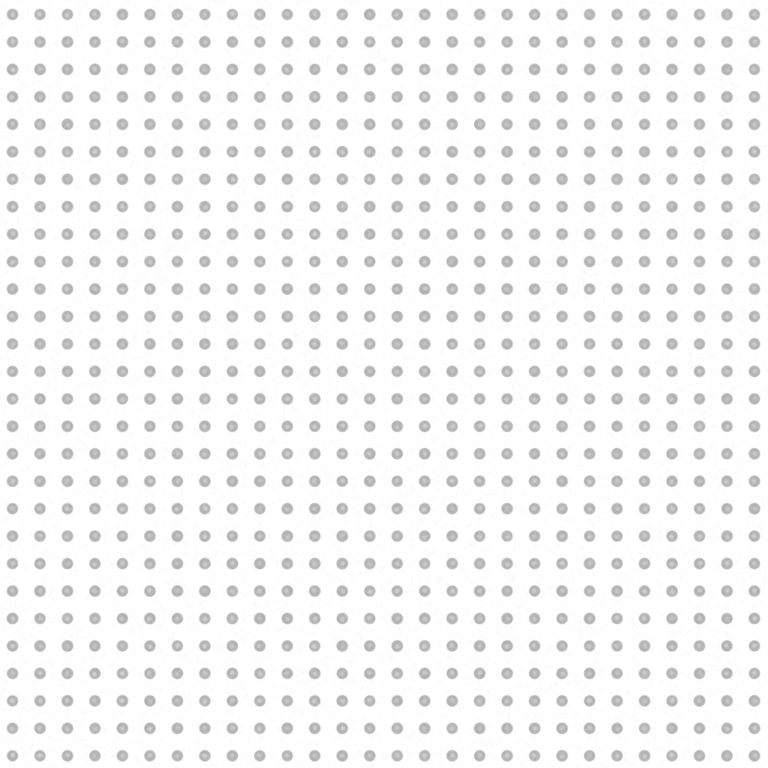
Give the GLSL for this pattern, as a three.js fragment shader.

```glsl
// A square grid of 28 by 28 small soft grey dots on white.
// Each dot is a distance-based disc with a paler core whose place and strength
// vary by hash; faint value noise speckles the paper and mottles the dots.

varying vec2 vUv;

const vec2 FIRST_DOT = vec2(0.0163, 0.0159);   // centre of the lower left dot
const vec2 PITCH = vec2(0.03578, 0.03575);     // spacing across and up
const float DOT_RADIUS = 0.0074;
const float EDGE_SOFTNESS = 0.0014;
const float CORE_RADIUS = 0.0044;
const float CORE_DRIFT = 0.0016;
const float RADIUS_VARIATION = 0.0003;
const float GRAIN_SCALE = 300.0;
const float DOT_GRAIN = 0.045;
const float PAPER_GRAIN = 0.018;
const vec3 PAPER = vec3(1.0);
const vec3 RIM_GREY = vec3(0.71);
const vec3 CORE_GREY = vec3(0.81);

float hash(vec2 p) {
  return fract(sin(dot(p, vec2(127.1, 311.7))) * 43758.5453);
}

float valueNoise(vec2 p) {
  vec2 cell = floor(p);
  vec2 f = fract(p);
  f = f * f * (3.0 - 2.0 * f);
  float low = mix(hash(cell), hash(cell + vec2(1.0, 0.0)), f.x);
  float high = mix(hash(cell + vec2(0.0, 1.0)), hash(cell + 1.0), f.x);
  return mix(low, high, f.y);
}

void main() {
  // Nearest dot and the offset from its centre
  vec2 grid = (vUv - FIRST_DOT) / PITCH;
  vec2 dotId = floor(grid + 0.5);
  vec2 offset = (grid - dotId) * PITCH;
  float grain = valueNoise(vUv * GRAIN_SCALE);

  // Disc with a soft edge
  float radius = DOT_RADIUS + RADIUS_VARIATION * (hash(dotId) - 0.5);
  float edge = length(offset) - radius;
  float disc = 1.0 - smoothstep(-EDGE_SOFTNESS, EDGE_SOFTNESS, edge);

  // Pale, slightly drifting core
  vec2 drift = vec2(hash(dotId + 17.3), hash(dotId + 41.9)) - 0.5;
  float coreDistance = length(offset - CORE_DRIFT * drift);
  float core = 1.0 - smoothstep(0.3 * CORE_RADIUS, CORE_RADIUS, coreDistance);
  core *= mix(0.55, 1.0, hash(dotId + 73.1));
  vec3 ink = mix(RIM_GREY, CORE_GREY, core) + DOT_GRAIN * (grain - 0.5);

  // Faint speckle on the paper
  vec3 paper = PAPER - PAPER_GRAIN * smoothstep(0.55, 1.0, grain);

  gl_FragColor = vec4(mix(paper, ink, disc), 1.0);
}
```
